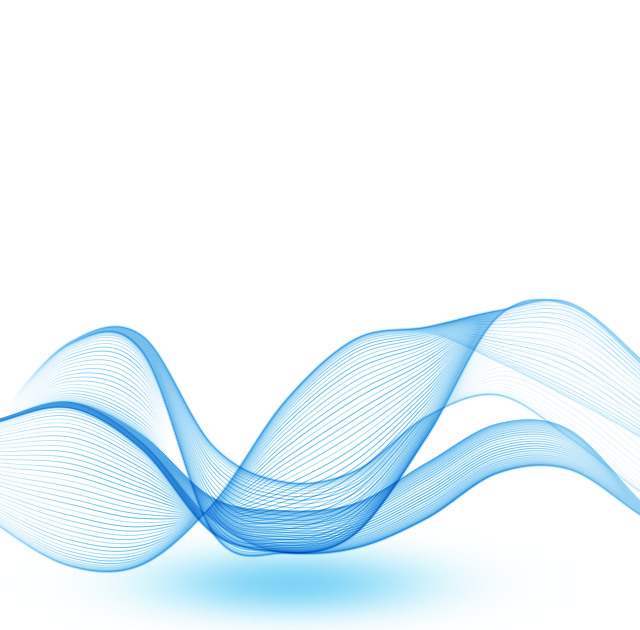
Give the GLSL for this background, as a WebGL 1 fragment shader.

```glsl
precision highp float;
// Translucent blue ribbons of fine lines waving over a soft glow on white.
uniform vec2 u_resolution;

// Light absorbed per unit of ink
const vec3 BLUE_INK = vec3(1.0, 0.37, 0.09);
const vec3 GLOW_INK = vec3(0.82, 0.22, 0.04);
const vec2 GLOW_CENTER = vec2(0.455, 0.074);
const vec2 GLOW_SIZE = vec2(0.19, 0.046);
const float LINE_HALF_WIDTH = 0.0007;
const float EDGE_WIDTH = 0.0016;
const float MAX_DENSITY = 1.2;
const float KNOT_INTERVALS = 9.0;
const float PI = 3.14159265;

// Edge heights at evenly spaced knots, one interval beyond each side
const vec4 CREST_L = vec4(0.206, 0.345, 0.458, 0.467);
const vec4 CREST_M = vec4(0.292, 0.235, 0.253, 0.339);
const vec4 CREST_R = vec4(0.373, 0.306, 0.220, 0.153);
const vec4 SWOOP_L = vec4(0.206, 0.339, 0.455, 0.442);
const vec4 SWOOP_M = vec4(0.153, 0.122, 0.153, 0.306);
const vec4 SWOOP_R = vec4(0.497, 0.516, 0.425, 0.300);
const vec4 BAND_L = vec4(0.299, 0.336, 0.362, 0.310);
const vec4 BAND_M = vec4(0.210, 0.190, 0.202, 0.266);
const vec4 BAND_R = vec4(0.328, 0.319, 0.206, 0.090);
const vec4 KEEL_L = vec4(0.291, 0.331, 0.352, 0.286);
const vec4 KEEL_M = vec4(0.153, 0.123, 0.130, 0.177);
const vec4 KEEL_R = vec4(0.249, 0.255, 0.183, 0.110);
const vec4 RISE_L = vec4(0.259, 0.164, 0.101, 0.104);
const vec4 RISE_M = vec4(0.201, 0.362, 0.462, 0.481);
const vec4 RISE_R = vec4(0.507, 0.520, 0.431, 0.310);
const vec4 FOLD_L = vec4(0.290, 0.336, 0.362, 0.298);
const vec4 FOLD_M = vec4(0.173, 0.122, 0.153, 0.306);
const vec4 VEIL_M = vec4(0.201, 0.362, 0.462, 0.471);
const vec4 VEIL_R = vec4(0.425, 0.368, 0.306, 0.240);

float hash(float n) {
  return fract(sin(n * 127.1) * 43758.5453);
}

// Catmull-Rom weights
vec4 kernel(vec4 offset) {
  vec4 d = min(abs(offset), 2.0);
  vec4 inner = (1.5 * d - 2.5) * d * d + 1.0;
  vec4 outer = ((2.5 - 0.5 * d) * d - 4.0) * d + 2.0;
  return mix(inner, outer, step(1.0, d));
}

float height(float x, vec4 left, vec4 middle, vec4 right) {
  vec4 offset = x * KNOT_INTERVALS + 1.0 - vec4(0.0, 1.0, 2.0, 3.0);
  return dot(left, kernel(offset)) + dot(middle, kernel(offset - 4.0))
    + dot(right, kernel(offset - 8.0));
}

// Height and slope of an edge
vec2 curve(float x, vec4 left, vec4 middle, vec4 right) {
  float y = height(x, left, middle, right);
  float ahead = height(x + 0.002, left, middle, right);
  return vec2(y, (ahead - y) / 0.002);
}

// Soft strand along one edge
float strand(float y, vec2 edge, float pixel) {
  float d = (y - edge.x) * inversesqrt(1.0 + edge.y * edge.y);
  float width = max(EDGE_WIDTH, 0.7 * pixel);
  return exp(-d * d / (width * width));
}

// Ink of lines spread between two edges and bunched towards them
float sheet(float y, vec2 a, vec2 b, float count, float strength, float pixel) {
  float span = b.x - a.x;
  span = (span < 0.0 ? -1.0 : 1.0) * max(abs(span), 0.0005);
  float t = (y - a.x) / span;
  float inside = clamp(min(t, 1.0 - t) * abs(span) / pixel + 0.5, 0.0, 1.0);
  t = clamp(t, 0.001, 0.999);
  float line = acos(1.0 - 2.0 * t) / PI * count;
  float slope = mix(a.y, b.y, t);
  float spacing = abs(span) * PI * sqrt(t * (1.0 - t)) / count
    * inversesqrt(1.0 + slope * slope);
  float d = abs(fract(line) - 0.5) * spacing;
  float crisp = clamp((LINE_HALF_WIDTH - d) / pixel + 0.5, 0.0, 1.0);
  crisp *= 0.55 + 0.9 * hash(floor(line) + count);
  float density = min(2.0 * LINE_HALF_WIDTH / spacing, MAX_DENSITY);
  return strength * inside * mix(density, crisp, smoothstep(1.3, 2.8, spacing / pixel));
}

void main() {
  vec2 p = gl_FragCoord.xy / u_resolution;
  float pixel = 1.0 / u_resolution.y;
  float x = p.x;
  float y = p.y;

  vec2 crest = curve(x, CREST_L, CREST_M, CREST_R);
  vec2 swoop = curve(x, SWOOP_L, SWOOP_M, SWOOP_R);
  vec2 band = curve(x, BAND_L, BAND_M, BAND_R);
  vec2 keel = curve(x, KEEL_L, KEEL_M, KEEL_R);
  vec2 rise = curve(x, RISE_L, RISE_M, RISE_R);
  vec2 fold = curve(x, FOLD_L, FOLD_M, SWOOP_R);
  vec2 veil = curve(x, RISE_L, VEIL_M, VEIL_R);

  // Fades along the ribbons
  float enter = smoothstep(0.0, 0.2, x);
  float leave = 1.0 - smoothstep(0.68, 0.95, x);
  float open = smoothstep(0.58, 0.75, x);

  // Line sheets
  float ink = sheet(y, crest, swoop, 26.0, 0.65 * enter * mix(1.0, 0.15, open), pixel);
  ink += sheet(y, band, keel, 30.0, mix(0.45, 0.95, leave), pixel);
  ink += sheet(y, rise, fold, 44.0, mix(0.2, 0.65, enter) * mix(0.2, 1.0, leave), pixel);
  ink += sheet(y, swoop, band, 26.0, 0.55 * enter * (1.0 - smoothstep(0.2, 0.27, x)), pixel);
  ink += sheet(y, rise, veil, 22.0, 0.25 * open, pixel);

  // Darker strands along the edges
  ink += strand(y, crest, pixel) * 0.6 * enter * mix(0.3, 1.0, leave);
  ink += strand(y, swoop, pixel) * 0.7 * enter * mix(0.35, 1.0, leave);
  ink += strand(y, keel, pixel) * mix(0.5, 0.8, leave);
  ink += strand(y, rise, pixel) * mix(0.3, 0.7, enter) * mix(0.3, 1.0, leave);

  // Glow beneath, then light absorbed by both inks
  vec2 g = (p - GLOW_CENTER) / GLOW_SIZE;
  float glow = 0.85 * exp(-dot(g, g));
  gl_FragColor = vec4(exp(-ink * BLUE_INK - glow * GLOW_INK), 1.0);
}
```
